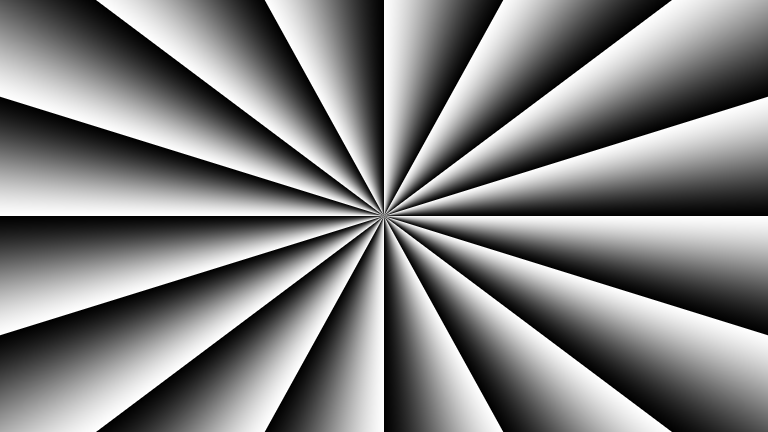
Reproduce this background procedurally as a WebGL 2 fragment shader.

```glsl
#version 300 es
precision highp float;
// A grey pinwheel: sixteen wedges around the centre of the canvas, each
// shading from black to white counterclockwise. The angle is measured in
// a squeezed space, and the fraction of a turn per wedge gives the tone.

uniform vec2 u_resolution;
out vec4 fragColor;

#define WEDGES 16.0    // number of wedges in a full turn
#define SQUEEZE 0.75   // horizontal scale applied before taking the angle
#define CONTRAST 0.5   // 0 = linear ramp, 1 = full S-curve

const float TAU = 6.2831853;

// Black-to-white ramp across one wedge, gently eased at both ends.
float wedgeTone(float t) {
    return mix(t, smoothstep(0.0, 1.0, t), CONTRAST);
}

void main() {
    // Centred coordinates, one unit per canvas height.
    float pixel = 1.0 / u_resolution.y;
    vec2 p = (gl_FragCoord.xy - 0.5 * u_resolution) * pixel;
    vec2 q = p * vec2(SQUEEZE, 1.0);

    // Position within the current wedge, 0 to 1.
    float t = fract(atan(q.y, q.x) / TAU * WEDGES);

    // Width of one pixel in wedge units, from the gradient of the angle.
    float width = WEDGES / TAU * SQUEEZE * length(p) * pixel / max(dot(q, q), 1e-9);

    // Blend with the neighbouring wedge within half a pixel of the seam.
    float offset = t < 0.5 ? t : t - 1.0;
    float seam = max(0.5 - abs(offset) / max(width, 1e-6), 0.0);
    float tone = mix(wedgeTone(t), step(0.0, offset), seam);

    fragColor = vec4(vec3(tone), 1.0);
}
```
